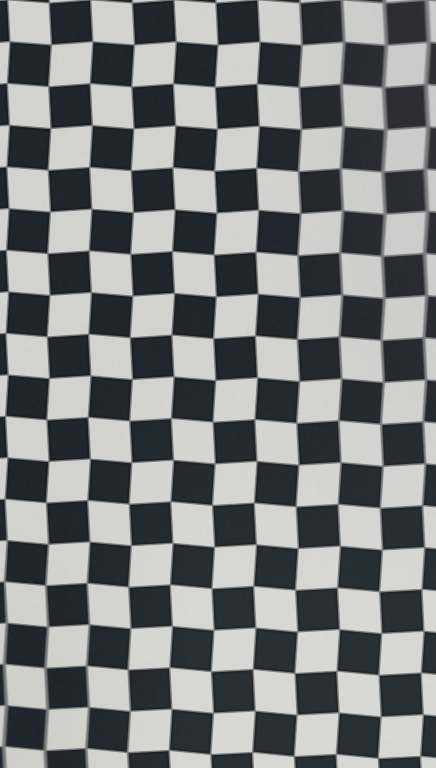
Reproduce this pattern procedurally as a WebGL 2 fragment shader.

```glsl
#version 300 es
precision highp float;

uniform vec2 u_resolution;
out vec4 fragColor;

const float CELLS_PER_HEIGHT = 18.286;
const vec2 ZIGZAG = vec2(0.029, 0.038);   // corner offsets, in cells
const vec3 WHITE = vec3(0.825, 0.825, 0.815);
const vec3 INK_BLUE = vec3(0.125, 0.15, 0.17);
const vec3 INK_GREY = vec3(0.17, 0.20, 0.21);
const vec3 INK_HAZE = vec3(0.19, 0.185, 0.205);

vec2 hash2(vec2 p) {
  vec2 q = vec2(dot(p, vec2(127.1, 311.7)), dot(p, vec2(269.5, 183.3)));
  return fract(sin(q) * 4375.85);
}

// Cellular noise: distance to the nearest scattered point
float cellular(vec2 p) {
  vec2 base = floor(p);
  float nearest = 2.0;
  for (int y = -1; y <= 1; y++) {
    for (int x = -1; x <= 1; x++) {
      vec2 id = base + vec2(x, y);
      nearest = min(nearest, distance(p, id + hash2(id)));
    }
  }
  return nearest;
}

// Grid coordinates to sheet position, with slight shear and stretch
vec2 bendSheet(vec2 g) {
  return vec2(0.214 + g.x * (0.9845 + 0.0013 * g.x) - g.y * (0.0052 + 0.0003 * g.x),
              0.033 + g.y * (0.9967 + 0.0013 * g.x - 0.0005 * g.y));
}

// Inverse of bendSheet by fixed-point iteration
vec2 flattenSheet(vec2 p) {
  vec2 g = p;
  for (int i = 0; i < 5; i++) g += p - bendSheet(g);
  return g;
}

// -1 on even integers, +1 on odd ones
vec2 triangleWave(vec2 t) {
  return 1.0 - 2.0 * abs(2.0 * fract(0.5 * t) - 1.0);
}

vec2 edgeDistance(vec2 g) {
  return 0.5 - abs(fract(g) - 0.5);
}

// Alternating +1 / -1 squares with separate edge softness per axis
float softChecker(vec2 g, vec2 halfWidth) {
  vec2 side = 1.0 - 2.0 * mod(floor(g), 2.0);
  vec2 wave = side * smoothstep(vec2(0.0), halfWidth, edgeDistance(g));
  return wave.x * wave.y;
}

void main() {
  vec2 uv = gl_FragCoord.xy / u_resolution;
  vec2 p = vec2(gl_FragCoord.x, u_resolution.y - gl_FragCoord.y)
         * CELLS_PER_HEIGHT / u_resolution.y;
  float pixel = CELLS_PER_HEIGHT / u_resolution.y;

  // Tilt neighbouring squares in opposite directions
  vec2 grid = flattenSheet(p);
  grid -= ZIGZAG * triangleWave(grid.yx);

  // Sideways blur at the upper right and lower left
  float haze = smoothstep(0.55, 1.0, uv.x) * smoothstep(0.15, 0.9, uv.y);
  float corner = smoothstep(0.4, 0.0, uv.x) * smoothstep(0.4, 0.0, uv.y);
  vec2 softness = vec2(0.034 + 0.065 * haze + 0.055 * corner,
                       0.032 + 0.012 * haze);
  float checker = softChecker(grid, max(softness, vec2(0.75 * pixel)));
  float light = 0.5 + 0.5 * checker;

  // Uneven ink and paper tones
  float lower = smoothstep(0.65, 0.15, uv.y) * smoothstep(0.1, 0.5, uv.x);
  vec3 ink = mix(INK_BLUE, INK_GREY, 0.75 * lower);
  ink = mix(ink, INK_HAZE, 0.85 * haze);
  vec3 paper = WHITE + 0.02 * lower - vec3(0.03, 0.03, 0.02) * haze;
  paper -= vec3(0.01, 0.01, 0.025) * corner;

  // Fine darker rim inside the ink squares
  vec2 edge = edgeDistance(grid);
  float rim = 1.0 - smoothstep(0.03, 0.09, min(edge.x, edge.y));
  ink *= 1.0 - 0.22 * rim * (1.0 - haze) * (1.0 - corner);

  vec3 color = mix(ink, paper, light);
  color += 0.012 * (cellular(p * 9.0) - 0.5);
  fragColor = vec4(color, 1.0);
}
```
